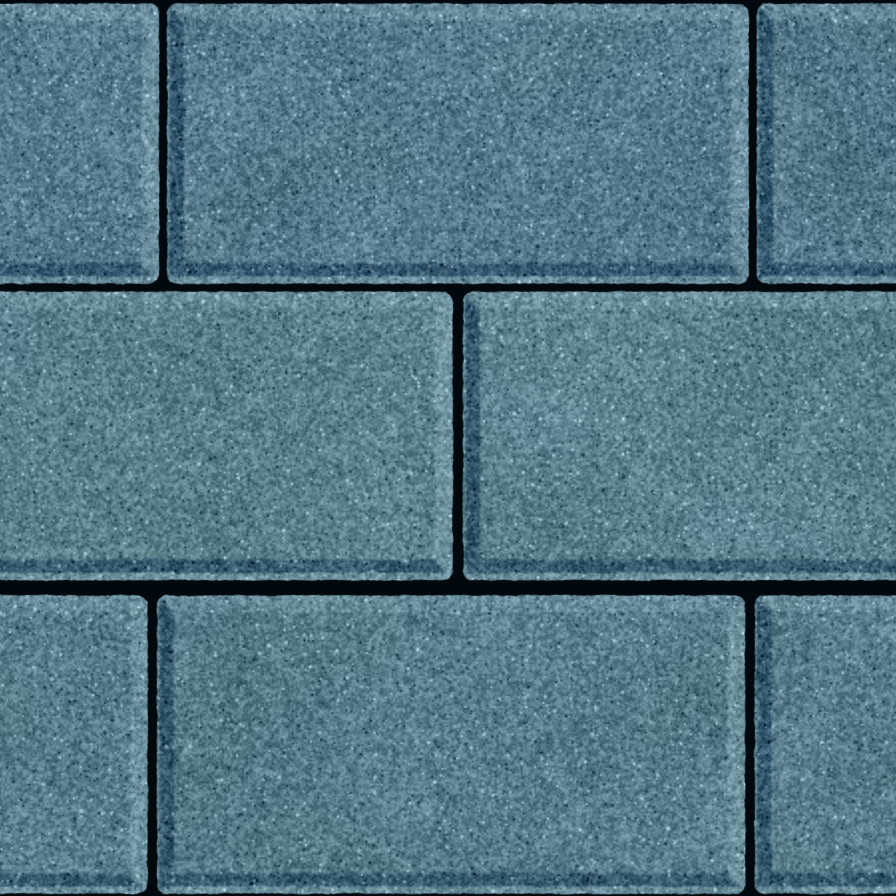
This texture is drawn by a WebGL 1 fragment shader. Its source:

```glsl
precision highp float;
// Blue-grey concrete pavers in running bond: three courses, one and a half blocks wide.
// Each block is a rounded box with a mitred bevel, lit from the upper right;
// value noise gives grain and stains, cellular noise the pits and bright grit.

uniform vec2 u_resolution;

// Layout per course, ordered bottom, middle, top
const vec3 COURSE_BOTTOM = vec3(0.0026, 0.3525, 0.6835);
const vec3 COURSE_TOP    = vec3(0.3355, 0.6745, 0.9960);
const vec3 JOINT_X       = vec3(0.1700, 0.5110, 0.1820);
const vec3 BLOCK_PITCH   = vec3(0.6670, 0.6670, 0.6580);
const vec3 HALF_JOINT    = vec3(0.0053, 0.0058, 0.0045);
const float CORNER_RADIUS = 0.011;
const float EDGE_WEAR     = 0.0024;

// Bevel: width of the slope per side (left, bottom, right, top) and its worn lip
const vec4 BEVEL_WIDTH = vec4(0.0200, 0.0245, 0.0210, 0.0200);
const float LIP_LEFT   = 0.003;
const float LIP_BOTTOM = 0.008;

// Colours
const vec3 JOINT_COLOR = vec3(0.008, 0.035, 0.055);
const vec3 GREEN_STONE = vec3(0.360, 0.502, 0.540);
const vec3 BLUE_STONE  = vec3(0.335, 0.472, 0.555);
const vec3 SHADE_COLOR = vec3(0.185, 0.325, 0.410);
const vec3 LIGHT_COLOR = vec3(0.490, 0.630, 0.680);
const vec3 COURSE_BLUE = vec3(0.40, 0.10, 0.75);

// Surface
const float GRAIN_SCALE    = 250.0;
const float GRAIN_STRENGTH = 0.34;
const float STAIN_STRENGTH = 0.075;
const float PIT_SCALE      = 150.0;
const float GRIT_SCALE     = 130.0;

float hash(vec2 p) {
    vec3 q = fract(vec3(p.xyx) * 0.1031);
    q += dot(q, q.yzx + 33.33);
    return fract((q.x + q.y) * q.z);
}

float valueNoise(vec2 p) {
    vec2 i = floor(p), f = fract(p);
    f = f * f * (3.0 - 2.0 * f);
    return mix(mix(hash(i), hash(i + vec2(1.0, 0.0)), f.x),
               mix(hash(i + vec2(0.0, 1.0)), hash(i + 1.0), f.x), f.y);
}

// Soft dots at jittered cell points; only the given share of cells holds one
float specks(vec2 p, float share) {
    vec2 cell = floor(p);
    float mask = 0.0;
    for (int y = -1; y <= 1; y++) {
        for (int x = -1; x <= 1; x++) {
            vec2 c = cell + vec2(float(x), float(y));
            vec2 point = c + vec2(hash(c + 17.0), hash(c + 71.0));
            float radius = mix(0.22, 0.46, hash(c + 43.0));
            float dotMask = 1.0 - smoothstep(0.2 * radius, radius, length(p - point));
            mask = max(mask, dotMask * step(hash(c + 5.0), share));
        }
    }
    return mask;
}

// Value belonging to one course
float pick(vec3 values, float course) {
    return dot(values, vec3(equal(vec3(0.0, 1.0, 2.0), vec3(course))));
}

float roundedBox(vec2 p, vec2 halfSize, float radius) {
    vec2 q = abs(p) - halfSize + radius;
    return length(max(q, 0.0)) + min(max(q.x, q.y), 0.0) - radius;
}

void main() {
    vec2 uv = gl_FragCoord.xy / u_resolution;
    float pixel = 1.0 / min(u_resolution.x, u_resolution.y);

    // Find the block and its bounds
    vec2 split = 0.5 * (COURSE_TOP.xy + COURSE_BOTTOM.yz);
    float course = step(split.x, uv.y) + step(split.y, uv.y);
    float pitch = pick(BLOCK_PITCH, course);
    float start = pick(JOINT_X, course);
    float column = floor((uv.x - start) / pitch);
    float gap = pick(HALF_JOINT, course);
    vec2 low = vec2(start + column * pitch + gap, pick(COURSE_BOTTOM, course));
    vec2 high = vec2(start + (column + 1.0) * pitch - gap, pick(COURSE_TOP, course));
    float blockId = hash(vec2(column + 9.0, course + 3.0));

    // Worn outline
    float wear = (0.5 * valueNoise(uv * 75.0) + 0.5 * valueNoise(uv * 290.0) - 0.5) * EDGE_WEAR;
    float edge = roundedBox(uv - 0.5 * (low + high), 0.5 * (high - low), CORNER_RADIUS) + wear;
    float cover = 1.0 - smoothstep(-pixel, pixel, edge);

    // Stone tint: course, block, layered sines and stains
    float mottle = sin(uv.x * 9.0 + 3.0 * sin(uv.y * 7.0 + 6.0 * blockId))
                 + 0.6 * sin(uv.y * 23.0 + 2.0 * sin(uv.x * 13.0));
    float blue = pick(COURSE_BLUE, course) + 0.10 * mottle + 0.2 * (blockId - 0.5);
    vec3 color = mix(GREEN_STONE, BLUE_STONE, clamp(blue, 0.0, 1.0));
    vec2 blockUv = uv + 5.0 * blockId;
    float stain = 0.45 * valueNoise(blockUv * 11.0) + 0.3 * valueNoise(blockUv * 27.0)
                + 0.25 * valueNoise(blockUv * 62.0) - 0.5;
    color += STAIN_STRENGTH * stain + 0.009 * mottle + 0.02 * (blockId - 0.5);

    // Bevel: dark left and bottom, pale right and top, mitred at the corners
    vec4 inset = vec4(uv - low, high - uv) + wear;
    vec4 depth = inset / BEVEL_WIDTH;
    float nearest = min(min(depth.x, depth.y), min(depth.z, depth.w));
    vec4 side = 1.0 - smoothstep(0.0, 0.2, depth - nearest);
    side *= 1.0 - smoothstep(0.82, 1.05, nearest);
    float lipLeft = smoothstep(LIP_LEFT - 0.002, LIP_LEFT + 0.002, inset.x);
    float lipBottom = smoothstep(LIP_BOTTOM - 0.002, LIP_BOTTOM + 0.002, inset.y);
    color = mix(color, SHADE_COLOR, max(0.92 * side.x * lipLeft, 0.82 * side.y * lipBottom));
    color = mix(color, LIGHT_COLOR, max(0.55 * side.z, 0.42 * side.w));
    color = mix(color, LIGHT_COLOR, 0.5 * side.y * (1.0 - lipBottom));

    // Grain, pits and grit
    vec2 turned = mat2(0.8, 0.6, -0.6, 0.8) * uv + 2.0;
    float grain = 0.55 * valueNoise(turned * GRAIN_SCALE) + 0.45 * valueNoise(uv * GRAIN_SCALE * 1.8) - 0.5;
    color += GRAIN_STRENGTH * grain;
    color -= 0.15 * specks(turned * PIT_SCALE, 0.20);
    color += 0.19 * specks(uv * GRIT_SCALE + 31.0, 0.14);

    gl_FragColor = vec4(clamp(mix(JOINT_COLOR, color, cover), 0.0, 1.0), 1.0);
}
```
